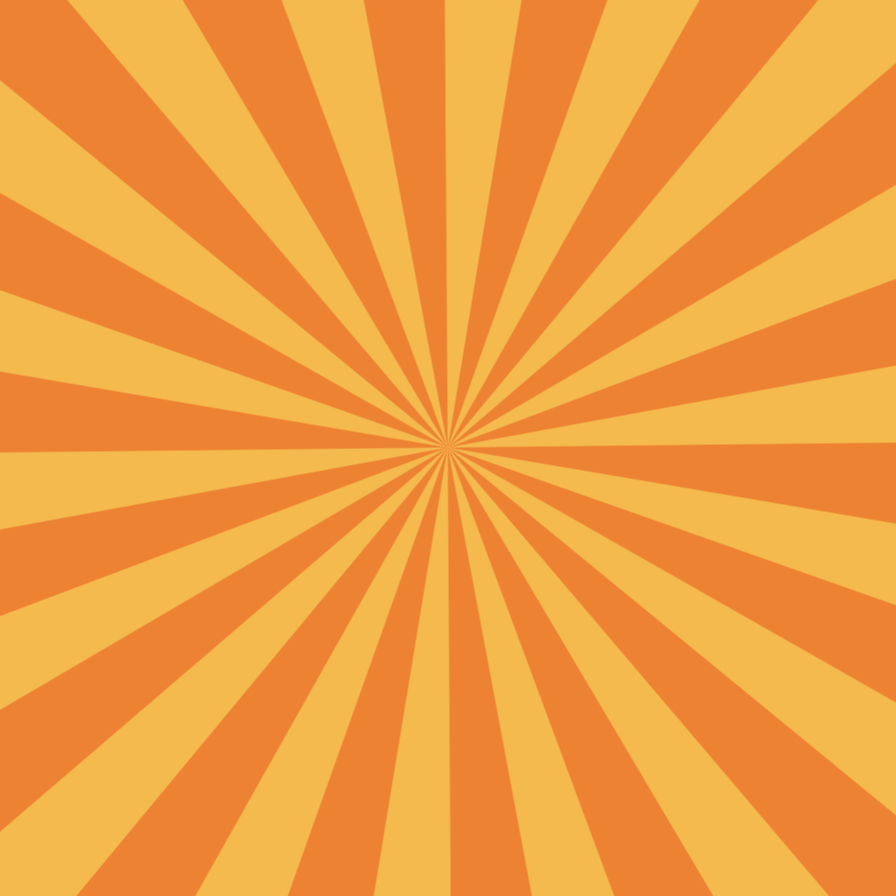
Reproduce this background procedurally as a three.js fragment shader.

```glsl
// A flat sunburst: eighteen yellow rays on orange, fanning out from the centre.
// The polar angle is folded into one repeated sector, and the distance to the
// ray's edge is measured in canvas units so the edge softness stays even.

varying vec2 vUv;

// Signed distance to the nearest ray edge, positive inside a ray.
float rayDistance(vec2 p) {
  float sector = radians(20.0);
  float angle = atan(p.y, p.x) - radians(5.5);
  float fromAxis = abs(mod(angle + 0.5 * sector, sector) - 0.5 * sector);
  return length(p) * sin(radians(4.87) - fromAxis);
}

void main() {
  vec3 orange = vec3(0.929, 0.510, 0.196);
  vec3 yellow = vec3(0.957, 0.729, 0.306);

  // Linear edge coverage; the rays blend evenly where they converge.
  vec2 fromCentre = vUv - vec2(0.4997, 0.5005);
  float ray = clamp(0.5 + rayDistance(fromCentre) / 0.002, 0.0, 1.0);

  gl_FragColor = vec4(mix(orange, yellow, ray), 1.0);
}
```
